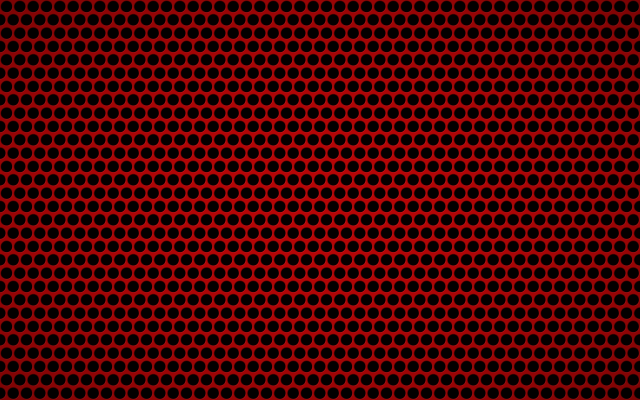
Give the GLSL for this pattern, as a Shadertoy shader.

```glsl
// Red perforated metal sheet: staggered rows of round black holes with bevelled rims.

// Soft coverage of the area outside a circle, one pixel wide at the edge.
float outside(float dist, float radius, float pixel) {
    return clamp((dist - radius) / pixel + 0.5, 0.0, 1.0);
}

void mainImage(out vec4 fragColor, in vec2 fragCoord) {
    // 30 rows fill the height; holes are one row height apart
    float pixel = 30.0 / iResolution.y;
    vec2 p = fragCoord * pixel;

    // Shift every other row by half a hole
    float shift = 0.5 - 0.5 * mod(floor(p.y), 2.0);
    vec2 cell = fract(p + vec2(shift, 0.0)) - 0.5;
    float dist = length(cell);

    // Rim lit on the lower right, shaded on the upper left
    vec2 direction = cell / max(dist, 0.001);
    float light = smoothstep(-0.3, 0.9, dot(direction, normalize(vec2(0.6, -0.8))));
    vec3 rim = mix(vec3(0.36, 0.01, 0.01), vec3(0.80, 0.09, 0.11), light);

    // Hole, then rim, then flat sheet
    vec3 color = mix(vec3(0.014, 0.0, 0.0), rim, outside(dist, 0.415, pixel));
    color = mix(color, vec3(0.715, 0.02, 0.024), outside(dist, 0.46, pixel));

    // Light falls off from the middle towards the corners
    vec2 centered = fragCoord / iResolution.xy - 0.5;
    color *= 1.0 - 0.68 * dot(centered, centered);

    fragColor = vec4(color, 1.0);
}
```
